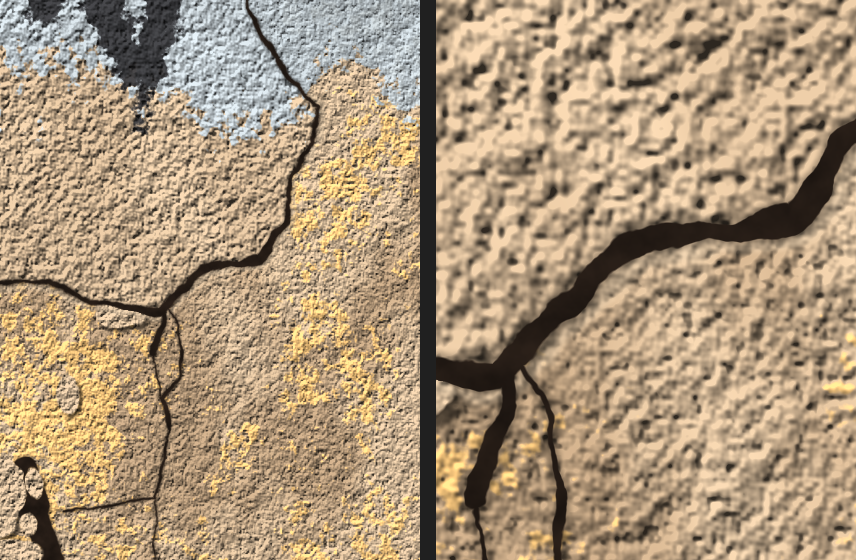
Left: the whole. Right: its middle third, enlarged.
A Shadertoy shader for this texture:

```glsl
// Sunlit, cracked rough plaster with worn ochre and peeling grey-blue paint.
const vec3 PLASTER = vec3(0.75, 0.655, 0.54);
const vec3 DIRT    = vec3(0.60, 0.50, 0.39);
const vec3 OCHRE   = vec3(0.93, 0.74, 0.45);
const vec3 PAINT   = vec3(0.67, 0.71, 0.735);
const vec3 SOOT    = vec3(0.19, 0.19, 0.20);
const vec3 CREVICE = vec3(0.12, 0.09, 0.07);
const vec3 LIT     = vec3(0.91, 0.81, 0.68);
const vec2 TO_SUN  = vec2(-0.6, 0.8);
const float COARSE = 125.0;  // grains per canvas height, upper plate
const float FINE   = 165.0;  // grains elsewhere

// Outline of the raised upper plate; its rim is the main crack
const vec2 RIM[16] = vec2[16](
    vec2(0.425, 1.05), vec2(0.442, 0.99), vec2(0.488, 0.902), vec2(0.512, 0.865),
    vec2(0.565, 0.811), vec2(0.557, 0.746), vec2(0.517, 0.69), vec2(0.508, 0.603),
    vec2(0.456, 0.542), vec2(0.371, 0.529), vec2(0.319, 0.486), vec2(0.285, 0.45),
    vec2(0.169, 0.462), vec2(0.089, 0.497), vec2(-0.05, 0.49), vec2(-0.05, 1.05));

// Side cracks: point, and half width of the stretch ending there (0 starts anew)
const vec3 BRANCH[12] = vec3[12](
    vec3(0.30, 0.46, 0), vec3(0.323, 0.375, 0.0022), vec3(0.319, 0.316, 0.003),
    vec3(0.289, 0.286, 0.003), vec3(0.305, 0.229, 0.0035), vec3(0.279, 0.115, 0.0028),
    vec3(0.115, 0.085, 0.002), vec3(0.295, 0.45, 0), vec3(0.273, 0.37, 0.006),
    vec3(0.289, 0.286, 0.0014), vec3(0.279, 0.115, 0), vec3(0.276, -0.02, 0.0012));

// Loose chips: centre and radii
const vec4 CHIP[6] = vec4[6](
    vec4(0.215, 0.435, 0.045, 0.02), vec4(0.125, 0.297, 0.022, 0.036),
    vec4(0.06, 0.135, 0.019, 0.028), vec4(0.055, 0.065, 0.016, 0.022),
    vec4(-0.005, 0.115, 0.048, 0.075), vec4(0.015, 0.01, 0.065, 0.03));

float hash(vec2 p) {
    vec3 q = fract(p.xyx * 0.1031);
    q += dot(q, q.yzx + 33.33);
    return fract((q.x + q.y) * q.z);
}
float noise(vec2 p) {
    vec2 i = floor(p), f = fract(p);
    f *= f * (3.0 - 2.0 * f);
    return mix(mix(hash(i), hash(i + vec2(1, 0)), f.x),
               mix(hash(i + vec2(0, 1)), hash(i + 1.0), f.x), f.y);
}
float fbm(vec2 p) {
    float sum = 0.0;
    for (float amp = 0.5; amp > 0.03; amp *= 0.5) {
        sum += amp * noise(p);
        p = mat2(1.6, 1.2, -1.2, 1.6) * p + 17.3;
    }
    return sum;
}
float grain(vec2 p) { return 0.65 * noise(p) + 0.35 * noise(p * 2.1 + 9.0); }
float cover(float d, float soft) { return 1.0 - smoothstep(-soft, soft, d); }
float segment(vec2 p, vec2 a, vec2 b) {
    vec2 e = b - a, v = p - a;
    return length(v - e * clamp(dot(v, e) / dot(e, e), 0.0, 1.0));
}
// Signed distance, negative inside the plate
float plateDistance(vec2 p) {
    float d = 9.0, side = 1.0;
    for (int i = 0; i < 16; i++) {
        vec2 a = RIM[i], b = RIM[(i + 1) % 16];
        d = min(d, segment(p, a, b));
        if ((a.y > p.y) != (b.y > p.y) &&
            p.x < a.x + (b.x - a.x) * (p.y - a.y) / (b.y - a.y)) side = -side;
    }
    return side * d;
}
float branchDistance(vec2 p, float vary) {
    float d = 9.0;
    for (int i = 1; i < 12; i++)
        if (BRANCH[i].z > 0.0)
            d = min(d, segment(p, BRANCH[i - 1].xy, BRANCH[i].xy) - BRANCH[i].z * vary);
    return d;
}
float chipDistance(vec2 p) {
    float d = 9.0;
    for (int i = 0; i < 6; i++) {
        vec2 r = CHIP[i].zw;
        d = min(d, (length((p - CHIP[i].xy) / r) - 1.0) * min(r.x, r.y));
    }
    return d;
}

void mainImage(out vec4 fragColor, in vec2 fragCoord) {
    vec2 p = fragCoord / iResolution.y;
    float px = 1.0 / iResolution.y;
    vec2 q = p + 0.02 * (vec2(fbm(p * 26.0), fbm(p * 26.0 + 50.0)) - 0.48);
    float plate = plateDistance(q), upper = cover(plate, px);
    float blotch = fbm(p * 8.0 + 3.0), speck = fbm(p * 55.0);
    // Grain relief facing the low sun
    vec2 cell = p * (plate < 0.0 ? COARSE : FINE);
    float g = grain(cell), relief = g - grain(cell + TO_SUN * 0.55);
    float swell = fbm(p * 38.0) - fbm(p * 38.0 + TO_SUN * 0.35);
    // Plaster, dirt and worn ochre
    float dirt = smoothstep(0.38, 0.62, fbm(p * vec2(7, 4) + 21.0)) * (1.0 - 0.65 * upper);
    vec3 col = mix(PLASTER, DIRT, dirt * 0.75);
    float left = exp(-dot(p - vec2(0.06, 0.33), p - vec2(0.06, 0.33)) / 0.022);
    float right = smoothstep(0.46, 0.72, p.x) * smoothstep(0.38, 0.8, p.y);
    float wear = 0.36 * left + 0.22 * right + 0.9 * fbm(p * vec2(9, 6) + 70.0) + 0.8 * speck + 0.35 * g - 1.02;
    col = mix(col, OCHRE, 0.85 * smoothstep(0.1, 0.24, wear) * (1.0 - upper));
    // Peeling paint with a ragged lower edge, and dark smears over it
    float limit = 0.86 - 0.095 * exp(-pow(abs(p.x - 0.43) / 0.13, 2.0)) - 0.05 * smoothstep(0.55, 0.75, p.x);
    float paint = smoothstep(-0.08, 0.1, (p.y - limit) * 6.0 + 1.5 * blotch + 1.3 * speck + 0.5 * g - 1.6);
    col = mix(col, PAINT * (0.86 + 0.28 * blotch), paint * 0.95);
    float smear = min(segment(p, vec2(0.17, 1.03), vec2(0.235, 0.88)), segment(p, vec2(0.3, 1.03), vec2(0.265, 0.87))) - 0.033;
    smear = min(smear, segment(p, vec2(0.26, 0.87), vec2(0.248, 0.785)) - 0.014);
    smear = min(smear, segment(p, vec2(0.07, 1.03), vec2(0.085, 0.985)) - 0.028);
    col = mix(col, SOOT, 0.95 * cover(smear + 0.05 * speck + 0.02 * g - 0.034, 0.006));
    // Bare chips, then sunlight on every grain
    float onChip = cover(chipDistance(q), px) * (1.0 - upper);
    col = mix(col, PLASTER, onChip);
    float contrast = mix(1.15, 1.6, max(upper, onChip)) * (1.0 - 0.25 * paint);
    float pit = 1.0 - smoothstep(0.14, 0.36, g);
    col *= clamp(1.04 + contrast * relief + 0.9 * swell - 0.32 * pit, 0.25, 1.32);
    // Cracks: dark gap under the plate, sunlit lip beyond, shadow by the chips
    vec2 bend = p - vec2(0.38, 0.52);
    float gap = (0.0055 + 0.013 * exp(-dot(bend, bend) / 0.018)) * (0.55 + 0.9 * noise(p * 22.0));
    float rim = max(plate - gap, -plate - 0.002);
    float hollow = segment(q, vec2(0.045, 0.16), vec2(0.095, -0.02)) - 0.024;
    float side = min(branchDistance(q, 0.5 + noise(p * 40.0)), hollow);
    float crack = min(rim, plate < 0.0 ? 9.0 : side);
    float lip = cover(abs(plate - gap - 0.005) - 0.005, 0.004) * step(0.0, plate);
    col = mix(col, LIT * (0.85 + 0.6 * relief), 0.6 * lip * (1.0 - paint));
    float shadow = cover(chipDistance(q + TO_SUN * 0.008), 0.003) * (1.0 - upper);
    col *= 1.0 - (1.0 - onChip) * max(0.6 * shadow, 0.3 * cover(crack - 0.003, 0.004));
    float dark = cover(crack, px * 1.2) * (1.0 - onChip * step(0.0, rim));
    col = mix(col, CREVICE * (0.7 + 0.9 * speck), dark);
    fragColor = vec4(clamp(col, 0.0, 1.0), 1.0);
}
```
